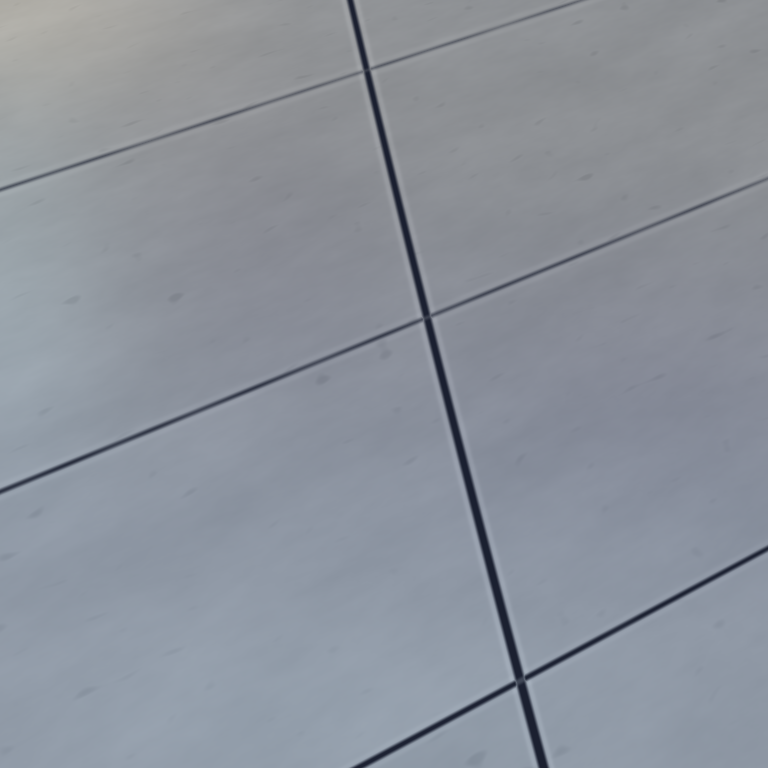
Give the GLSL for this texture, as a WebGL 1 fragment shader.

```glsl
precision highp float;
// Large grey stone floor tiles seen at a slant, with dark joints.
// A perspective map turns the canvas into tile coordinates; joints lie at whole
// numbers, and gradient noise clouds the stone and wears the joints.
uniform vec2 u_resolution;

// Perspective: horizon line, the side vanishing point and tile spacing
const float HORIZON_HEIGHT = 1.578;
const float HORIZON_TILT = 0.0549;
const float SIDE_VANISH_X = 4.792;
const float ROW_START = 2.6254;
const float ROW_STEP = 0.4652;
const float COLUMN_STEP = 0.44;
const vec3 LONG_JOINT = vec3(0.456, 0.235, 0.017); // offset, slope, bend

// Joints: half widths grow with nearness
const float LONG_HALF_WIDTH = 0.0024;
const float CROSS_HALF_WIDTH = 0.00058;
const float JOINT_SOFTNESS = 0.0022;
const float RIM_WIDTH = 0.0048;
const float RIM_GAIN = 0.055;

const vec3 JOINT_COLOR = vec3(0.085, 0.105, 0.170);
const vec3 STONE_FAR = vec3(0.555, 0.566, 0.580);
const vec3 STONE_NEAR = vec3(0.553, 0.587, 0.637);
const vec3 WARM_GLOW = vec3(0.120, 0.098, 0.058);
const vec3 COOL_GLOW = vec3(0.055, 0.075, 0.075);
const vec3 SHADE = vec3(0.030, 0.038, 0.026);
const float CLOUD_GAIN = 0.040;
const float GRAIN_GAIN = 0.014;
const float TILE_GAIN = 0.012;

float hash(vec2 p) {
  return fract(sin(dot(p, vec2(127.1, 311.7))) * 43758.55);
}

vec2 gradientAt(vec2 cell) {
  float angle = 6.2832 * hash(cell);
  return vec2(cos(angle), sin(angle));
}

float gradientNoise(vec2 p) {
  vec2 i = floor(p), f = fract(p);
  vec2 w = f * f * f * (f * (f * 6.0 - 15.0) + 10.0);
  vec2 e = vec2(1.0, 0.0);
  float a = dot(gradientAt(i), f);
  float b = dot(gradientAt(i + e.xy), f - e.xy);
  float c = dot(gradientAt(i + e.yx), f - e.yx);
  float d = dot(gradientAt(i + e.xx), f - e.xx);
  return mix(mix(a, b, w.x), mix(c, d, w.x), w.y);
}

float fbm(vec2 p) {
  float sum = 0.0, gain = 0.6;
  for (int k = 0; k < 4; k++) {
    sum += gain * gradientNoise(p);
    p = p * 2.03 + 17.3;
    gain *= 0.5;
  }
  return sum;
}

// Grows from far to near
float nearness(vec2 q) {
  return q.y + HORIZON_HEIGHT - HORIZON_TILT * q.x;
}

// Canvas point (y down) to tile column and row
vec2 tileCoord(vec2 q) {
  float h = nearness(q);
  float joint = LONG_JOINT.x + q.y * (LONG_JOINT.y + q.y * LONG_JOINT.z);
  return vec2((q.x - joint) / COLUMN_STEP,
              (ROW_START * h - SIDE_VANISH_X + q.x) / ROW_STEP) / h;
}

// Soft round pool of light or shade
float pool(vec2 q, vec2 center, vec2 size) {
  vec2 d = (q - center) / size;
  return exp(-dot(d, d));
}

void main() {
  vec2 uv = gl_FragCoord.xy / u_resolution;
  vec2 q = vec2(uv.x, 1.0 - uv.y);
  float near = nearness(q);
  vec2 tile = tileCoord(q);

  // Canvas distance to the nearest long (x) and cross (y) joint
  const float STEP = 0.002;
  vec2 dx = (tileCoord(q + vec2(STEP, 0.0)) - tile) / STEP;
  vec2 dy = (tileCoord(q + vec2(0.0, STEP)) - tile) / STEP;
  vec2 dist = abs(fract(tile + 0.5) - 0.5) / sqrt(dx * dx + dy * dy);

  // Stone: broad light, clouds along the rows, fine grain, tile tone
  vec3 color = mix(STONE_FAR, STONE_NEAR, smoothstep(0.1, 0.75, q.y));
  color += WARM_GLOW * pool(q, vec2(0.0), vec2(0.28, 0.14));
  color += COOL_GLOW * pool(q, vec2(0.0, 0.36), vec2(0.14, 0.26));
  color += COOL_GLOW * 0.45 * pool(q, vec2(0.4, 0.95), vec2(0.5, 0.16));
  color -= SHADE * pool(q, vec2(0.85, 0.5), vec2(0.35, 0.2));
  color -= SHADE * 0.7 * pool(q, vec2(0.35, 0.35), vec2(0.18, 0.2));
  vec2 id = floor(tile);
  vec2 stone = tile * vec2(4.0, 5.0) + 11.0 * id;
  color += CLOUD_GAIN * fbm(stone) + GRAIN_GAIN * fbm(stone * 6.0);
  color += TILE_GAIN * (hash(id + 3.0) - 0.5);
  color -= 0.045 * smoothstep(0.40, 0.62, gradientNoise(stone * 5.0 + 40.0));

  // Joints: pale rims, then a dark core worn thin in the distance
  vec2 halfWidth = vec2(LONG_HALF_WIDTH * near, CROSS_HALF_WIDTH * near * near);
  float soft = JOINT_SOFTNESS + 0.5 / min(u_resolution.x, u_resolution.y);
  vec2 core = 1.0 - smoothstep(halfWidth - soft, halfWidth + soft, dist);
  vec2 rim = (dist - halfWidth - RIM_WIDTH) / RIM_WIDTH;
  color += RIM_GAIN * dot(exp(-rim * rim * 2.0), vec2(0.9, 0.5));
  float wear = 0.3 * gradientNoise(vec2(tile.x * 9.0, floor(tile.y + 0.5) * 3.7));
  float crossDepth = clamp(0.47 + 0.6 * (near - 1.66) + wear, 0.25, 0.95);
  float crossing = core.x * core.y;
  float ink = max(core.x * (0.96 - 0.3 * crossing), core.y * crossDepth * (1.0 - core.x));
  gl_FragColor = vec4(mix(color, JOINT_COLOR, ink), 1.0);
}
```
